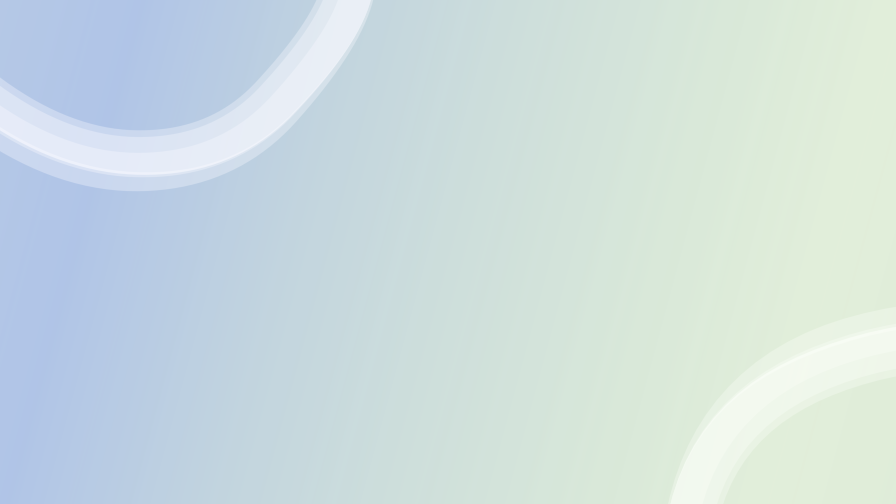
Reproduce this background procedurally as a Shadertoy shader.

```glsl
// A slanted pastel gradient from blue to pale green with faint streaks,
// crossed by two translucent ribbons. Each ribbon is a set of bands laid
// at signed offsets from a path of quadratic Bezier curves.

const float ASPECT = 16.0 / 9.0;
const float SLANT = 0.27;
const int STEPS = 20;

float hash(float n) {
    return fract(sin(n * 127.1) * 43758.5);
}

// Gradient noise along one axis, roughly -0.5 to 0.5
float gradientNoise(float x) {
    float cell = floor(x), f = x - cell;
    float left = (hash(cell) * 2.0 - 1.0) * f;
    float right = (hash(cell + 1.0) * 2.0 - 1.0) * (f - 1.0);
    return mix(left, right, f * f * f * (f * (f * 6.0 - 15.0) + 10.0));
}

// Colour ramp across the slanted axis
vec3 backdrop(float u) {
    const float stops[7] = float[7](0.0, 0.27, 0.70, 1.02, 1.45, 1.77, 2.05);
    const vec3 colours[7] = vec3[7](
        vec3(0.710, 0.785, 0.902), vec3(0.690, 0.770, 0.906),
        vec3(0.760, 0.832, 0.872), vec3(0.802, 0.868, 0.860),
        vec3(0.850, 0.910, 0.850), vec3(0.884, 0.934, 0.855),
        vec3(0.875, 0.927, 0.850));
    vec3 colour = colours[0];
    for (int i = 1; i < 7; i++) {
        float t = clamp((u - stops[i - 1]) / (stops[i] - stops[i - 1]), 0.0, 1.0);
        colour = mix(colour, colours[i], t);
    }
    return colour;
}

vec2 bezier(vec2 a, vec2 b, vec2 c, float t) {
    return mix(mix(a, b, t), mix(b, c, t), t);
}

// Signed distance (positive right of travel) and progress along a curve
vec2 curveOffset(vec2 p, vec2 a, vec2 b, vec2 c) {
    vec2 best = vec2(1e3, 0.0);
    vec2 start = a;
    for (int i = 1; i <= STEPS; i++) {
        vec2 end = bezier(a, b, c, float(i) / float(STEPS));
        vec2 d = end - start, q = p - start;
        float h = clamp(dot(q, d) / dot(d, d), 0.0, 1.0);
        float dist = length(q - d * h);
        if (dist < abs(best.x)) {
            float side = d.y * q.x - d.x * q.y < 0.0 ? -1.0 : 1.0;
            best = vec2(dist * side, (float(i) - 1.0 + h) / float(STEPS));
        }
        start = end;
    }
    return best;
}

vec2 nearer(vec2 a, vec2 b) {
    return abs(a.x) < abs(b.x) ? a : b;
}

// Soft-edged coverage between two offsets
float band(float s, float lo, float hi, float blur) {
    return smoothstep(lo - blur, lo + blur, s) * (1.0 - smoothstep(hi - blur, hi + blur, s));
}

// Stacked veils; the bright core drifts to the outer edge along the path
vec3 ribbon(vec3 base, vec2 path, vec2 halfWidths, vec3 tint, float strength, float pixel) {
    float drift = smoothstep(0.2, 1.0, path.y);
    float halfWidth = mix(halfWidths.x, halfWidths.y, drift);
    float s = path.x / halfWidth;
    float blur = 0.7 * pixel / halfWidth;
    float coreEdge = mix(0.42, 0.92, drift);
    float glint = 0.09 * (1.0 - drift);
    vec3 colour = mix(base, tint, strength * band(s, -1.0, 1.0, blur));
    colour = mix(colour, tint, strength * band(s, -0.78, coreEdge + glint, blur));
    colour = mix(colour, tint, strength * band(s, -0.26, coreEdge, blur));
    return mix(colour, tint, 0.4 * band(s, coreEdge - glint, coreEdge, blur));
}

void mainImage(out vec4 fragColor, in vec2 fragCoord) {
    vec2 p = fragCoord / iResolution.xy * vec2(ASPECT, 1.0);
    float pixel = 1.0 / iResolution.y;

    // Gradient with faint streaks along the slant
    float u = p.x + SLANT * (1.0 - p.y);
    float streaks = gradientNoise(u * 22.0) + 0.6 * gradientNoise(u * 47.0 + 9.0);
    vec3 colour = backdrop(u) + 0.006 * streaks;

    // Upper left ribbon: three joined curves
    vec2 bottom = vec2(0.273, 0.681), rise = vec2(0.546, 0.796);
    vec2 first = curveOffset(p, vec2(-0.093, 0.843), vec2(0.093, 0.681), bottom);
    vec2 second = curveOffset(p, bottom, vec2(0.440, 0.681), rise);
    vec2 third = curveOffset(p, rise, vec2(0.692, 0.956), vec2(0.694, 1.046));
    second.y += 1.0;
    third.y += 2.0;
    vec2 upper = nearer(first, nearer(second, third)) * vec2(1.0, 1.0 / 3.0);
    colour = ribbon(colour, upper, vec2(0.061, 0.053), vec3(0.98, 0.98, 1.0), 0.34, pixel);

    // Lower right ribbon: one arc
    vec2 lower = curveOffset(p, vec2(1.852, 0.333), vec2(1.417, 0.287), vec2(1.366, -0.065));
    colour = ribbon(colour, lower, vec2(0.068, 0.052), vec3(0.99, 1.0, 0.98), 0.31, pixel);

    fragColor = vec4(colour, 1.0);
}
```
